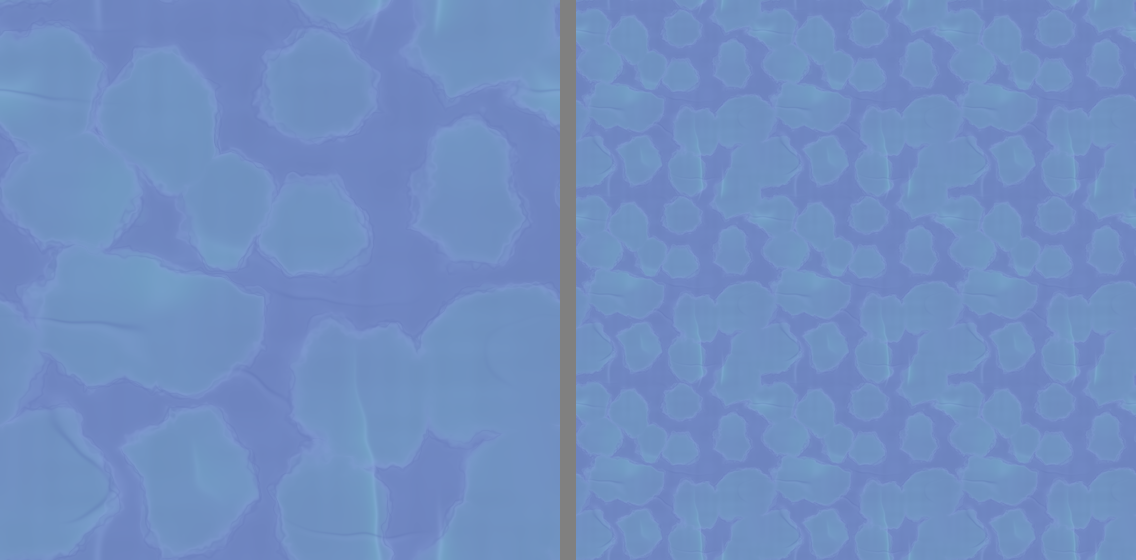
Left, the tile; right, the same tile 3 across and 3 down.
Give the GLSL for this texture map, as a WebGL 2 fragment shader.

```glsl
#version 300 es
precision highp float;

#define GRID 4.0
#define LAYERS 4
#define PATCH_SIZE 0.46
#define EDGE_WIDTH 0.0032
#define RIM_LIGHT 0.42
#define RIM_DARK 0.34
#define CREASE_DEPTH 0.28
#define GLOW_GAIN 0.85

uniform vec2 u_resolution;
out vec4 fragColor;

const vec3 GROUND = vec3(0.432, 0.523, 0.755);
const vec3 SHEET = vec3(0.438, 0.568, 0.757);
const vec3 PALE = vec3(0.570, 0.660, 0.890);
const vec3 SHADE = vec3(0.340, 0.420, 0.680);
const vec3 TEAL = vec3(0.455, 0.690, 0.785);

// Two random values in 0..1 for a lattice cell
vec2 hash2(vec2 cell, int seed) {
    uvec3 v = uvec3(uvec2(cell), uint(seed)) * 1664525u + 1013904223u;
    v.x += v.y * v.z; v.y += v.z * v.x; v.z += v.x * v.y;
    v ^= v >> 16u;
    v.x += v.y * v.z; v.y += v.z * v.x;
    return vec2(v.xy >> 8u) / 16777216.0;
}

// Wrapping value noise, two channels in -1..1
vec2 noise2(vec2 uv, vec2 freq, int seed) {
    vec2 g = uv * freq;
    vec2 i = floor(g), f = g - i;
    f = f * f * (3.0 - 2.0 * f);
    vec2 a = hash2(mod(i, freq), seed);
    vec2 b = hash2(mod(i + vec2(1, 0), freq), seed);
    vec2 c = hash2(mod(i + vec2(0, 1), freq), seed);
    vec2 d = hash2(mod(i + vec2(1, 1), freq), seed);
    return mix(mix(a, b, f.x), mix(c, d, f.x), f.y) * 2.0 - 1.0;
}

// Signed distance to scattered eight-sided patches, in canvas units
float patchDistance(vec2 uv) {
    vec2 g = uv * GRID;
    vec2 home = floor(g);
    float nearest = 9.0;
    for (int y = -1; y <= 1; y++)
    for (int x = -1; x <= 1; x++) {
        vec2 cell = home + vec2(x, y);
        vec2 id = mod(cell, GRID);
        vec2 site = cell + 0.15 + 0.7 * hash2(id, 11);
        vec2 shape = hash2(id, 12);
        float stretch = mix(0.87, 1.13, shape.x);
        vec2 q = abs(g - site) * vec2(stretch, 1.0 / stretch);
        float size = PATCH_SIZE + 0.22 * (shape.y - 0.5);
        nearest = min(nearest, max(max(q.x, q.y), 0.72 * (q.x + q.y)) - size);
    }
    return nearest / GRID;
}

float bump(float x) { return exp(-x * x); }

void main() {
    vec2 uv = gl_FragCoord.xy / u_resolution;

    // Broad bends shared by all layers
    vec2 bend = 0.026 * noise2(uv, vec2(9), 1) + 0.010 * noise2(uv, vec2(23), 2);

    // Torn sheets: each layer frays its own edge
    float cover = 0.0, light = 0.0, dark = 0.0;
    for (int i = 0; i < LAYERS; i++) {
        int seed = 20 + i * 5;
        vec2 fray = 0.008 * noise2(uv, vec2(31), seed)
                  + 0.006 * noise2(uv, vec2(67), seed + 1)
                  + 0.0025 * noise2(uv, vec2(139), seed + 2);
        float d = patchDistance(uv + bend + fray) + 0.003 * (float(i) - 1.5);
        vec2 seen = smoothstep(-0.35, 0.55, noise2(uv, vec2(13), seed + 3));
        cover += smoothstep(0.007, -0.007, d) / float(LAYERS);
        light += seen.x * bump(d / EDGE_WIDTH) + 0.22 * bump(d / 0.012);
        dark += seen.y * bump((d - 1.8 * EDGE_WIDTH) / (0.7 * EDGE_WIDTH));
    }

    // Sheet and ground tones
    vec2 tone = noise2(uv, vec2(5), 50);
    vec2 streak = noise2(uv, vec2(43, 6), 51) + noise2(uv, vec2(7, 37), 52);
    vec3 color = mix(GROUND, SHEET, cover);
    color += vec3(0.001, 0.010, 0.002) * tone.x * (0.3 + cover);
    color += vec3(0.004, 0.005, 0.006) * streak.x;

    // Upright folds, sharp on one side and fading on the other
    vec2 folded = uv + 0.5 * bend;
    float fold = noise2(folded, vec2(7, 3), 60).x;
    float glow = fold > 0.0 ? exp(-fold * 5.0) : exp(fold * 22.0);
    float foldSeen = smoothstep(0.0, 0.8, noise2(uv, vec2(5, 6), 61).x);
    color = mix(color, TEAL, GLOW_GAIN * glow * foldSeen * (0.12 + 0.65 * cover));
    color = mix(color, PALE, 0.3 * bump(fold / 0.045) * foldSeen);

    // Thin level creases
    float level = noise2(folded + 0.2 * bend.yx, vec2(3, 8), 70).x;
    float creaseSeen = smoothstep(0.05, 0.6, noise2(uv, vec2(6, 5), 71).y);
    color = mix(color, SHADE, CREASE_DEPTH * bump(level / 0.028) * creaseSeen);
    color = mix(color, PALE, 0.14 * bump((level - 0.09) / 0.06) * creaseSeen);

    // Frayed rims
    color = mix(color, PALE, RIM_LIGHT * (1.0 - exp(-0.65 * light)));
    color = mix(color, SHADE, RIM_DARK * (1.0 - exp(-0.7 * dark)));

    fragColor = vec4(color, 1.0);
}
```
